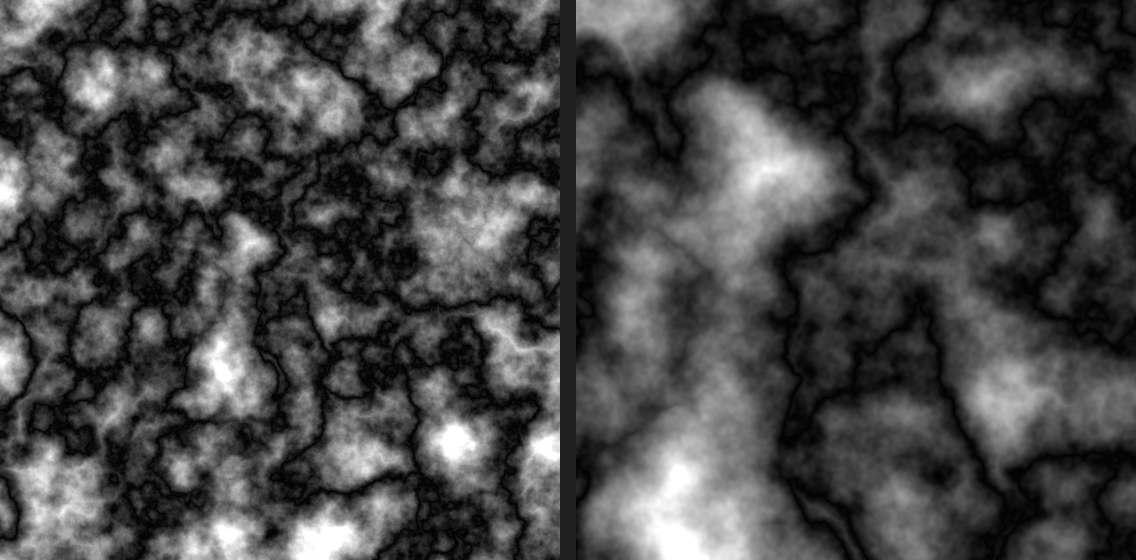
Left, the full canvas; right, a detail of the centre.
A Shadertoy shader for this texture:

```glsl
// Grey difference clouds: a folded noise field is subtracted from a second
// cloud field and the result is folded again. The inner fold leaves pale
// veins, the outer fold leaves black wandering creases.

const float TAU = 6.28318;

float hash(vec2 p) {
    vec3 q = fract(p.xyx * vec3(0.1031, 0.1030, 0.0973));
    q += dot(q, q.yzx + 33.33);
    return fract((q.x + q.y) * q.z);
}

// Contribution of one lattice corner with a random unit gradient
float corner(vec2 cell, vec2 offset) {
    float angle = TAU * hash(cell);
    return dot(vec2(cos(angle), sin(angle)), offset);
}

float gradientNoise(vec2 p) {
    vec2 cell = floor(p);
    vec2 f = p - cell;
    vec2 blend = f * f * f * (f * (f * 6.0 - 15.0) + 10.0);
    vec2 right = vec2(1.0, 0.0);
    vec2 up = vec2(0.0, 1.0);
    float low = mix(corner(cell, f), corner(cell + right, f - right), blend.x);
    float high = mix(corner(cell + up, f - up), corner(cell + 1.0, f - 1.0), blend.x);
    return mix(low, high, blend.y);
}

// Fractal cloud scaled to a standard deviation of about one
float cloud(vec2 p, float gain, int octaves) {
    mat2 turn = mat2(0.8, 0.6, -0.6, 0.8);
    float sum = 0.0;
    float power = 0.0;
    float amplitude = 1.0;
    for (int i = 0; i < octaves; i++) {
        sum += amplitude * gradientNoise(p);
        power += amplitude * amplitude;
        p = 2.0 * turn * p + vec2(17.3, 9.1);
        amplitude *= gain;
    }
    return sum / (0.216 * sqrt(power));
}

// Absolute value with a slightly rounded crease
float fold(float x, float rounding) {
    return sqrt(x * x + rounding * rounding);
}

void mainImage(out vec4 fragColor, in vec2 fragCoord) {
    vec2 uv = fragCoord / iResolution.y;

    // Inner fold: zero along the pale veins
    float veins = 0.40 * fold(cloud(uv * 4.5 + vec2(31.7, 12.4), 0.54, 7), 0.03);

    // Broad clouds, balanced around the mean of the veins
    float billows = 0.33 + 0.34 * cloud(uv * 3.2 + vec2(5.2, 48.6), 0.54, 7);

    // Outer fold: black creases where the two fields are equal
    float grey = fold(billows - veins, 0.012);
    fragColor = vec4(vec3(clamp(grey, 0.0, 1.0)), 1.0);
}
```
